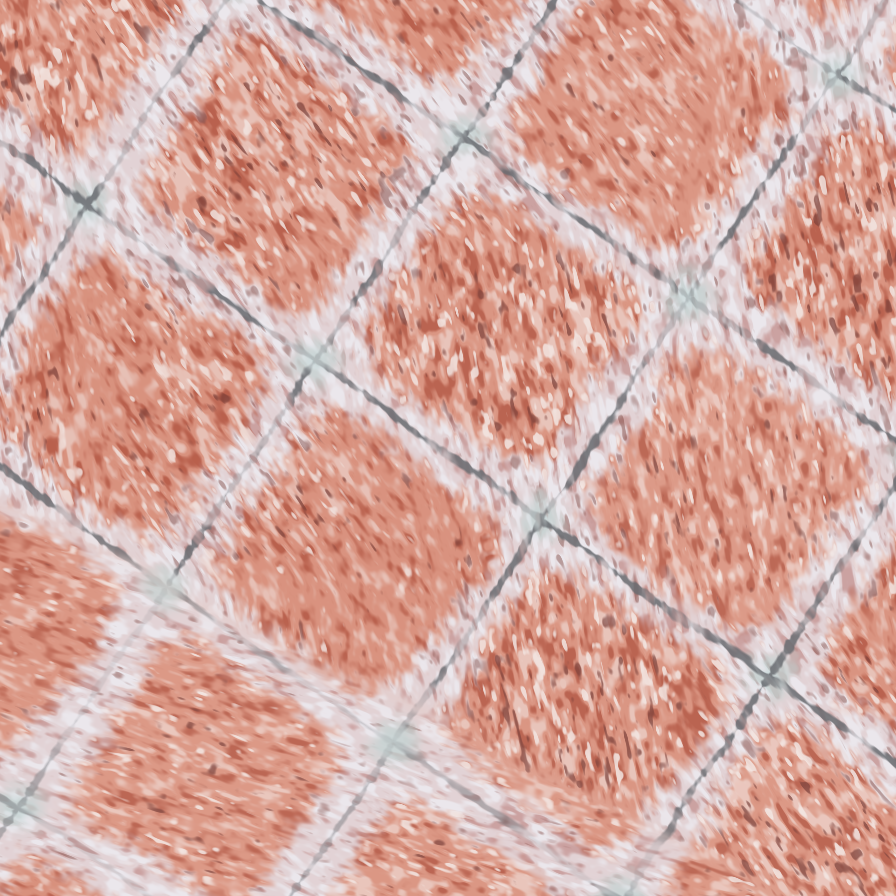
Give the GLSL for this texture, as a WebGL 1 fragment shader.

```glsl
precision highp float;
// Weathered terracotta paving: a tilted lattice of square tiles with pale, worn
// borders and thin broken joints. Stretched value noise gives the streaky grain,
// which changes direction below a diagonal seam; hashes vary each tile.

uniform vec2 u_resolution;

// Lattice: one joint crossing and the two steps between crossings
const vec2 ORIGIN = vec2(0.352, 0.596);
const vec2 STEP_A = vec2(0.2530, -0.1760);
const vec2 STEP_B = vec2(-0.1650, -0.2490);
const float SIDE = 0.303;
const float BORDER = 0.029;       // half width of the pale band
const float BORDER_FRAY = 0.034;  // how far grain breaks up its edge
const float CORNER = 0.072;       // corner rounding range
const float JOINT = 0.0028;       // half width of the dark joint
const float WOBBLE = 0.022;       // joint waviness, in tiles

// Grain: frequency across and along the streaks, and their directions
const vec2 GRAIN = vec2(135.0, 52.0);
const float STEEP = 0.22;
const float LEANING = 0.62;
const float SHALLOW = 1.22;

// Seam: height at the left edge and slope
const float SEAM_Y = 0.44;
const float SEAM_SLOPE = -0.50;

const vec3 CLAY = vec3(0.855, 0.585, 0.510);
const vec3 CLAY_LIGHT = vec3(0.910, 0.765, 0.725);
const vec3 CLAY_DARK = vec3(0.730, 0.390, 0.315);
const vec3 FLECK_WHITE = vec3(0.950, 0.900, 0.885);
const vec3 FLECK_BROWN = vec3(0.480, 0.250, 0.225);
const vec3 MORTAR = vec3(0.885, 0.825, 0.835);
const vec3 MORTAR_ROSE = vec3(0.780, 0.600, 0.595);
const vec3 MORTAR_WHITE = vec3(0.920, 0.905, 0.925);
const vec3 JOINT_GREY = vec3(0.410, 0.420, 0.440);
const vec3 CROSSING_TEAL = vec3(0.740, 0.830, 0.825);

float hash(vec2 p) {
  vec3 h = fract(p.xyx * vec3(0.1031, 0.1030, 0.0973));
  h += dot(h, h.yzx + 33.33);
  return fract((h.x + h.y) * h.z);
}

float noise(vec2 p) {
  vec2 i = floor(p), f = fract(p);
  f = f * f * (3.0 - 2.0 * f);
  return mix(mix(hash(i), hash(i + vec2(1.0, 0.0)), f.x),
             mix(hash(i + vec2(0.0, 1.0)), hash(i + vec2(1.0, 1.0)), f.x), f.y);
}

// Streaks turned anticlockwise from vertical, about -1 to 1
float streaks(vec2 p, float angle, float seed) {
  float c = cos(angle), s = sin(angle);
  vec2 q = vec2(c * p.x + s * p.y, c * p.y - s * p.x) * GRAIN + seed;
  q.x += 1.2 * noise(q * 0.31 + 7.0);
  return 1.35 * (noise(q) - 0.5) + 0.9 * (noise(q * 1.83 + 31.0) - 0.5);
}

// Blends the steep and leaning fields, then switches across the seam
float grain(vec2 p, float lean, float below, float seed) {
  float upper = mix(streaks(p, STEEP, seed), streaks(p, LEANING, seed + 57.0), lean);
  return mix(upper, 0.8 * streaks(p, SHALLOW, seed + 113.0), below);
}

void main() {
  vec2 uv = gl_FragCoord.xy / u_resolution;
  float soft = 1.0 / min(u_resolution.x, u_resolution.y);

  // Lattice coordinates with slightly wavy joints
  vec2 r = uv - ORIGIN;
  float det = STEP_A.x * STEP_B.y - STEP_A.y * STEP_B.x;
  vec2 cell = vec2(r.x * STEP_B.y - r.y * STEP_B.x, r.y * STEP_A.x - r.x * STEP_A.y) / det;
  cell += WOBBLE * (vec2(noise(uv * 17.0), noise(uv * 17.0 + 41.0)) - 0.5);
  vec2 id = floor(cell) + 20.0;
  vec2 edge = (0.5 - abs(fract(cell) - 0.5)) * SIDE;
  float jointDist = min(edge.x, edge.y);
  float inset = CORNER - length(max(CORNER - edge, 0.0));

  // Grain fields
  float seam = SEAM_Y + SEAM_SLOPE * uv.x - uv.y + 0.02 * (noise(uv * 14.0) - 0.5);
  float below = smoothstep(-0.012, 0.012, seam);
  float lean = smoothstep(0.35, 0.65, noise(uv * 4.5 + 3.0));
  float tone = grain(uv, lean, below, 11.0);
  float fleck = grain(uv, lean, below, 83.0);
  float cloud = noise(uv * 11.0 + 19.0) - 0.5;

  // Tile face, tinted and roughened per tile
  float rough = mix(0.85, 1.2, hash(id + 5.0));
  float t = tone * rough + 0.18 * cloud;
  vec3 face = mix(CLAY, CLAY_LIGHT, smoothstep(0.02, 0.6, t));
  face = mix(face, CLAY_DARK, smoothstep(0.08, 0.65, -t));
  face = mix(face, FLECK_WHITE, 0.85 * smoothstep(0.38, 0.72, fleck * rough));
  face = mix(face, FLECK_BROWN, 0.7 * smoothstep(0.42, 0.8, -fleck * rough));
  face += (hash(id) - 0.5) * vec3(0.02, 0.045, 0.05);

  // Pale border with rosy and dark specks
  vec3 band = mix(MORTAR, MORTAR_WHITE, smoothstep(0.0, 0.45, tone));
  band = mix(band, MORTAR_ROSE, 0.85 * smoothstep(0.12, 0.6, -tone));
  band = mix(band, FLECK_BROWN, 0.45 * smoothstep(0.42, 0.8, -fleck));
  float width = BORDER * mix(0.85, 1.15, hash(id + 9.0)) + 0.018 * cloud;
  float wear = inset - width + BORDER_FRAY * 0.65 * fleck;
  vec3 color = mix(band, face, smoothstep(-0.012, 0.016, wear));

  // Teal bloom at crossings and broken dark joints
  float crossing = 1.0 - smoothstep(0.008, 0.038, length(edge) + 0.018 * tone);
  color = mix(color, CROSSING_TEAL, 0.65 * crossing);
  float line = 1.0 - smoothstep(JOINT - soft, JOINT + 2.0 * soft, jointDist + 0.004 * tone);
  float broken = smoothstep(0.3, 0.75, noise(uv * 23.0 + 61.0) - 0.35 * fleck);
  color = mix(color, JOINT_GREY, line * mix(0.25, 0.85, broken) * mix(1.0, 0.5, below));

  // Smeared haze along the seam
  color = mix(color, CLAY_LIGHT, 0.25 * exp(-abs(seam) * 90.0));
  gl_FragColor = vec4(clamp(color, 0.0, 1.0), 1.0);
}
```
